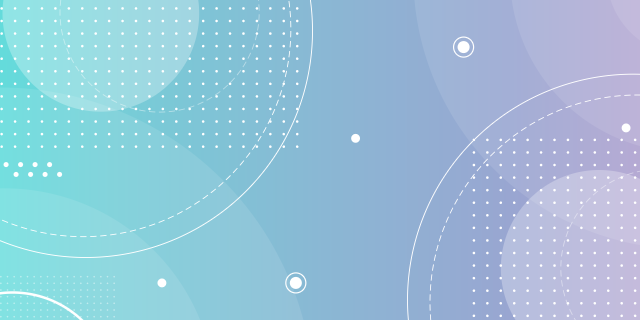
Give the GLSL for this background, as a Shadertoy shader.

```glsl
// Teal to lilac gradient with translucent discs, thin and dashed rings, and dot grids.

const float TAU = 6.2831853;
float pixelSize;  // size of one pixel in design units

// Coverage of a shape from its signed distance
float fill(float d) {
    return clamp(0.5 - d / pixelSize, 0.0, 1.0);
}

float disc(vec2 p, vec2 center, float radius) {
    return fill(length(p - center) - radius);
}

float ring(vec2 p, vec2 center, float radius, float width) {
    float d = length(p - center) - radius;
    return fill(d - 0.5 * width) - fill(d + 0.5 * width);
}

float dashedRing(vec2 p, vec2 center, float radius) {
    vec2 q = p - center;
    float count = round(TAU * radius / 12.0);
    float period = TAU * radius / count;
    float along = abs(fract(atan(q.y, q.x) / TAU * count) - 0.5) * period;
    return ring(p, center, radius, 1.0) * fill(along - 3.8);
}

// Finite lattice of dots, growing up and right from its first dot
float dotGrid(vec2 p, vec2 first, vec2 spacing, vec2 count, float radius) {
    vec2 cell = clamp(round((p - first) / spacing), vec2(0.0), count - 1.0);
    return disc(p, first + cell * spacing, radius);
}

float target(vec2 p, vec2 center) {
    return max(disc(p, center, 7.2), ring(p, center, 12.0, 1.4));
}

vec3 backdrop(float x) {
    vec3 color = mix(vec3(0.38, 0.86, 0.86), vec3(0.46, 0.81, 0.845), smoothstep(-0.17, 0.17, x) * 2.0 - 1.0);
    color = mix(vec3(0.39, 0.86, 0.86), vec3(0.46, 0.81, 0.845), clamp(x / 0.17, 0.0, 1.0));
    color = mix(color, vec3(0.54, 0.72, 0.83), clamp((x - 0.17) / 0.33, 0.0, 1.0));
    color = mix(color, vec3(0.60, 0.65, 0.82), clamp((x - 0.5) / 0.3, 0.0, 1.0));
    return mix(color, vec3(0.68, 0.63, 0.81), clamp((x - 0.8) / 0.2, 0.0, 1.0));
}

void mainImage(out vec4 fragColor, in vec2 fragCoord) {
    // Design units: the canvas is 384 high
    pixelSize = 384.0 / iResolution.y;
    vec2 p = fragCoord * pixelSize;
    vec3 color = backdrop(fragCoord.x / iResolution.x);
    vec3 white = vec3(1.0);

    // Wide concentric discs in the lower left and upper right corners
    color = mix(color, white, 0.10 * disc(p, vec2(0.0, -98.0), 377.0));
    color = mix(color, white, 0.10 * disc(p, vec2(5.0, -96.0), 254.0));
    for (int i = 0; i < 3; i++) {
        float radius = 329.0 - 116.0 * float(i);
        color = mix(color, white, 0.10 * disc(p, vec2(825.0, 414.0), radius));
    }

    // Brighter discs
    color = mix(color, white, 0.28 * disc(p, vec2(121.0, 368.0), 118.0));
    color = mix(color, white, 0.28 * disc(p, vec2(719.0, 62.0), 118.0));

    // Faint dashed rings and the fine grid
    float faint = dashedRing(p, vec2(191.5, 369.0), 119.5);
    faint = max(faint, dashedRing(p, vec2(792.0, 62.0), 119.0));
    faint = max(faint, dotGrid(p, vec2(1.0, 4.0), vec2(8.0), vec2(18.0, 7.0), 0.9));
    color = mix(color, white, 0.45 * faint);

    // Large rings
    float ink = ring(p, vec2(103.0, 347.0), 272.0, 1.1);
    ink = max(ink, ring(p, vec2(760.0, 24.0), 271.0, 1.1));
    ink = max(ink, dashedRing(p, vec2(100.0, 349.0), 249.0));
    ink = max(ink, dashedRing(p, vec2(765.0, 21.0), 249.0));
    ink = max(ink, ring(p, vec2(15.0, -88.0), 121.0, 3.0));

    // Dot grids and the staggered double row
    vec2 spacing = vec2(16.12, 15.08);
    ink = max(ink, dotGrid(p, vec2(2.0, 208.0), spacing, vec2(23.0, 12.0), 1.5));
    ink = max(ink, dotGrid(p, vec2(568.7, 5.0), spacing, vec2(13.0, 15.0), 1.5));
    ink = max(ink, dotGrid(p, vec2(7.3, 186.5), vec2(17.4), vec2(4.0, 1.0), 3.0));
    ink = max(ink, dotGrid(p, vec2(19.3, 174.7), vec2(17.4), vec2(4.0, 1.0), 3.0));

    // Lone dots and targets
    ink = max(ink, disc(p, vec2(426.7, 218.0), 5.3));
    ink = max(ink, disc(p, vec2(194.3, 44.5), 5.3));
    ink = max(ink, disc(p, vec2(751.3, 230.5), 5.3));
    ink = max(ink, target(p, vec2(556.3, 327.5)));
    ink = max(ink, target(p, vec2(355.0, 44.5)));

    fragColor = vec4(mix(color, white, ink), 1.0);
}
```
